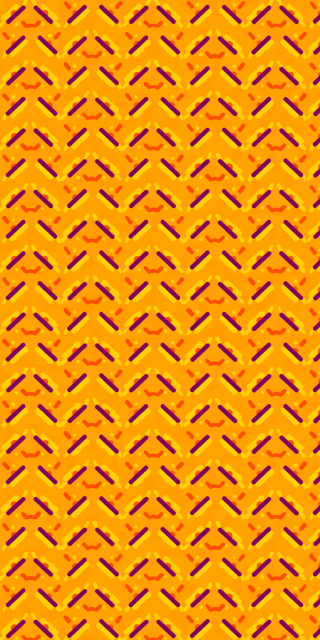
Write a Shadertoy shader that draws this pattern.

```glsl
// Half-drop pattern of mirrored purple strokes, yellow stripes and red dashes on orange.

const float COLUMNS = 5.21; // repeats across the canvas
const vec3 ORANGE = vec3(1.0, 0.64, 0.01);
const vec3 YELLOW = vec3(0.99, 0.82, 0.01);
const vec3 RED = vec3(0.98, 0.31, 0.02);
const vec3 PURPLE = vec3(0.49, 0.01, 0.36);

float hash(vec2 p) {
    return fract(sin(dot(p, vec2(41.3, 289.1))) * 4375.5);
}

float noise(vec2 p) {
    vec2 i = floor(p), f = fract(p);
    f = f * f * (3.0 - 2.0 * f);
    return mix(mix(hash(i), hash(i + vec2(1, 0)), f.x),
               mix(hash(i + vec2(0, 1)), hash(i + vec2(1, 1)), f.x), f.y);
}

float capsule(vec2 p, vec2 a, vec2 b, float radius) {
    vec2 pa = p - a, ba = b - a;
    float t = clamp(dot(pa, ba) / dot(ba, ba), 0.0, 1.0);
    return length(pa - ba * t) - radius;
}

float disc(vec2 p, vec2 center, float radius) {
    return length(p - center) - radius;
}

float purpleStrokes(vec2 p) {
    return min(capsule(p, vec2(0.10, 0.285), vec2(0.345, 0.055), 0.035),
               capsule(p, vec2(0.136, -0.204), vec2(0.386, -0.44), 0.035));
}

float yellowMarks(vec2 p) {
    // broad stripes beside the strokes
    float d = capsule(p, vec2(0.215, 0.305), vec2(0.42, 0.115), 0.042);
    d = min(d, capsule(p, vec2(0.10, -0.275), vec2(0.31, -0.475), 0.042));
    // short dashes
    d = min(d, capsule(p, vec2(0.055, 0.40), vec2(0.09, 0.335), 0.028));
    d = min(d, capsule(p, vec2(0.42, 0.045), vec2(0.47, -0.01), 0.028));
    d = min(d, capsule(p, vec2(0.42, -0.46), vec2(0.45, -0.52), 0.028));
    // dots
    d = min(d, disc(p, vec2(0.21, 0.02), 0.028));
    return min(d, disc(p, vec2(0.30, -0.17), 0.028));
}

float redMarks(vec2 p, vec2 curveP) {
    float d = capsule(p, vec2(0.39, -0.205), vec2(0.445, -0.14), 0.033);
    d = min(d, disc(p, vec2(0.25, 0.19), 0.055));
    d = min(d, disc(p, vec2(0.285, -0.305), 0.052));
    // shallow curve across the mirror axis
    d = min(d, capsule(curveP, vec2(0.13, 0.045), vec2(0.07, -0.015), 0.031));
    return min(d, capsule(curveP, vec2(0.07, -0.015), vec2(0.0, 0.0), 0.029));
}

// Nearest distances to yellow, red and purple marks of one motif
vec3 motif(vec2 p) {
    float rowShift = p.y > -0.1 ? -0.018 : 0.014;
    vec2 mirrored = vec2(abs(p.x - rowShift), p.y);
    return vec3(yellowMarks(mirrored),
                redMarks(mirrored, vec2(abs(p.x), p.y)),
                purpleStrokes(mirrored));
}

float coverage(float d, float aa) {
    return smoothstep(0.75 * aa, -0.75 * aa, d);
}

void mainImage(out vec4 fragColor, in vec2 fragCoord) {
    // repeat units, measured from the upper left
    vec2 q = vec2(fragCoord.x, iResolution.y - fragCoord.y) * COLUMNS / iResolution.x;
    float aa = COLUMNS / iResolution.x;

    // overlapping columns, every other one dropped by half a repeat
    vec3 d = vec3(1.0);
    for (int i = -1; i <= 1; i++) {
        float column = floor(q.x) + float(i);
        float y = 0.41 + 0.5 * mod(column, 2.0) - q.y;
        vec2 p = vec2(q.x - column - 0.5, fract(y + 0.57) - 0.57);
        d = min(d, motif(p));
    }

    // uneven edges and faint ground mottling
    float wobble = noise(q * 14.0) - 0.5;
    d += wobble * vec3(0.018, 0.014, 0.004);
    float mottling = smoothstep(0.5, 0.7, noise(q * 7.0 + 20.0));

    vec3 color = ORANGE - vec3(0.0, 0.025, 0.0) * mottling;
    color = mix(color, YELLOW, coverage(d.x, aa));
    color = mix(color, RED, coverage(d.y, aa));
    color = mix(color, PURPLE, coverage(d.z, aa));
    fragColor = vec4(color, 1.0);
}
```
